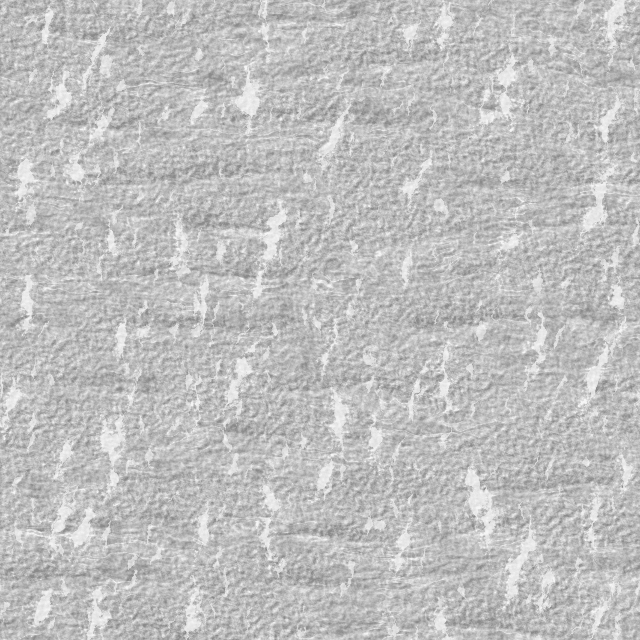
This texture is drawn by a Shadertoy shader. Its source:

```glsl
// Pale grey layered stone: wavy horizontal strata with fibrous seams and soft
// shadows, a crisp embossed grain between them, and chalky upright flakes that
// are scattered by jittered grids and torn with gradient noise.

vec2 hash2(vec2 p) {
    vec3 q = fract(vec3(p.xyx) * vec3(0.1031, 0.1030, 0.0973));
    q += dot(q, q.yzx + 33.33);
    return fract((q.xx + q.yz) * q.zy);
}

vec2 gradientAt(vec2 cell) {
    float angle = 6.2832 * hash2(cell + 57.0).x;
    return vec2(cos(angle), sin(angle));
}

float noise(vec2 p) {
    vec2 i = floor(p), f = fract(p);
    vec2 u = f * f * f * (f * (f * 6.0 - 15.0) + 10.0);
    float a = dot(gradientAt(i), f);
    float b = dot(gradientAt(i + vec2(1, 0)), f - vec2(1, 0));
    float c = dot(gradientAt(i + vec2(0, 1)), f - vec2(0, 1));
    float d = dot(gradientAt(i + vec2(1, 1)), f - vec2(1, 1));
    return mix(mix(a, b, u.x), mix(c, d, u.x), u.y);
}

float fbm(vec2 p) {
    float sum = 0.0, amp = 1.0;
    for (int i = 0; i < 4; i++) {
        sum += amp * noise(p);
        p = mat2(1.6, 1.2, -1.2, 1.6) * p + 17.3;
        amp *= 0.6;
    }
    return sum;
}

// Tapered, leaning flakes, one per occupied grid cell
float flakes(vec2 p, float cells, float chance, float halfLength, float halfWidth, float ragged) {
    float cover = 0.0;
    vec2 home = floor(p * cells);
    for (int y = -1; y <= 1; y++)
    for (int x = -1; x <= 1; x++) {
        vec2 cell = home + vec2(x, y);
        vec2 place = hash2(cell + cells), size = hash2(cell + 91.0 + cells);
        vec2 pick = hash2(cell + 213.0 + cells);
        if (pick.x > chance) continue;
        vec2 r = p - (cell + 0.1 + 0.8 * place) / cells;
        float t = r.y / (halfLength * mix(0.4, 1.0, size.x));
        float width = halfWidth * mix(0.4, 1.0, size.y) * (1.0 - t * t) * ragged;
        float dist = abs(r.x - mix(-0.1, 0.5, pick.y) * r.y) - width;
        cover = max(cover, smoothstep(0.0013, -0.0013, dist));
    }
    return cover;
}

void mainImage(out vec4 fragColor, in vec2 fragCoord) {
    vec2 p = fragCoord / iResolution.y;

    // Wavy strata
    float bend = 0.05 * noise(vec2(p.x * 2.2, p.y * 4.5) + 3.0)
               + 0.018 * noise(p * vec2(7.0, 13.0) + 40.0)
               + 0.005 * noise(p * vec2(28.0, 40.0))
               + 0.002 * noise(p * vec2(70.0, 90.0));
    float row = 12.5 * (p.y + bend);
    float inRow = fract(row);
    float seamPatch = smoothstep(-0.25, 0.15, noise(vec2(p.x * 4.5, row * 0.8) + 11.0));

    // Embossed grain, finer than the strata, with bright hairline crests
    vec2 rough = p + 0.004 * vec2(noise(p * 45.0), noise(p * 45.0 + 70.0));
    vec2 g = rough * vec2(92.0, 108.0);
    float relief = fbm(g) - fbm(g + vec2(0.36, -0.36));
    float speckle = noise(p * vec2(215.0, 235.0) + 5.0);
    float crest = smoothstep(0.14, 0.0, abs(noise(rough * vec2(70.0, 55.0) + 23.0)))
                * smoothstep(0.0, 0.35, noise(p * vec2(30.0, 36.0) + 53.0));

    // Fibres that follow the strata
    float fibreMask = smoothstep(-0.1, 0.2, noise(vec2(p.x * 4.0, row * 0.95) + 29.0));
    fibreMask = max(fibreMask, seamPatch * smoothstep(0.5, 0.9, inRow));
    float wander = 0.9 * noise(p * vec2(20.0, 34.0)) + 0.3 * noise(p * 80.0);
    float coarse = noise(vec2(p.x * 10.0, row * 5.5 + wander));
    float fine = noise(vec2(p.x * 26.0, row * 13.0 + 1.6 * wander) + 61.0);
    float strands = 0.6 * coarse + 0.9 * fine;
    float threads = smoothstep(0.12, 0.0, abs(coarse + 0.3 * fine))
                  * smoothstep(-0.12, 0.2, noise(p * vec2(12.0, 26.0) + 83.0));

    // Broken shadows above the seams, bright lips below them
    float shadow = seamPatch * smoothstep(0.0, 0.05, inRow) * smoothstep(0.42, 0.08, inRow);
    shadow *= smoothstep(-0.5, 0.35, fbm(rough * vec2(20.0, 45.0) + 7.0));
    float lip = seamPatch * smoothstep(0.84, 0.95, inRow) * smoothstep(1.0, 0.96, inRow);
    lip *= smoothstep(-0.2, 0.3, noise(p * vec2(18.0, 40.0) + 77.0));
    float stain = fbm(p * vec2(6.0, 9.0) + 19.0);
    float pits = smoothstep(0.15, 0.5, fbm(rough * vec2(28.0, 55.0) + 33.0));

    float grey = 0.738 + 0.022 * stain;
    grey += relief * mix(0.17, 0.11, fibreMask) + 0.085 * speckle + 0.06 * crest;
    grey += fibreMask * (0.13 * strands + 0.11 * threads);
    grey += 0.07 * lip - 0.1 * shadow - 0.05 * pits;

    // Chalky flakes, large and small, with dusty surroundings
    vec2 torn = p + 0.016 * vec2(noise(p * 22.0 + 9.0), noise(p * 22.0 + 47.0))
                  + 0.0065 * vec2(fbm(p * 62.0), fbm(p * 62.0 + 31.0));
    float ragged = max(0.08, 0.72 + 1.7 * noise(p * vec2(34.0, 46.0) + 15.0));
    float chalk = flakes(torn, 9.0, 0.8, 0.062, 0.0125, ragged);
    chalk = max(chalk, 0.85 * flakes(torn + 0.37, 23.0, 0.5, 0.022, 0.0055, ragged));
    vec2 dusty = torn + 0.012 * vec2(speckle, relief);
    float dust = flakes(dusty, 9.0, 0.8, 0.08, 0.024, ragged);
    grey += dust * (0.06 + 0.08 * speckle);
    grey = mix(grey, 0.92 + 0.04 * relief + 0.03 * speckle, 0.93 * chalk);

    fragColor = vec4(vec3(clamp(grey, 0.54, 0.96)), 1.0);
}
```
